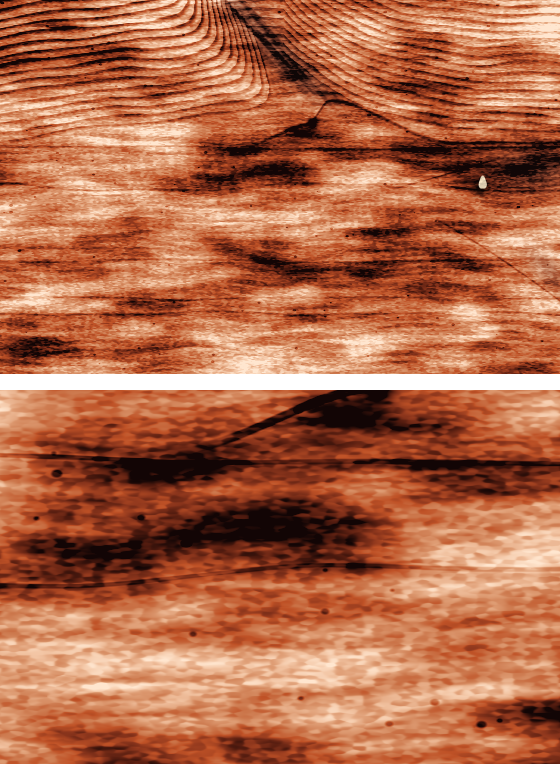
Top: the whole. Bottom: its middle third, enlarged.
Reproduce this texture procedurally as a Shadertoy shader.

```glsl
// Weathered red-brown plank: hooked growth rings above, long straight grain below.
// Cellular noise stretched along the grain sets a tone, which the rings, seams and
// knots darken; a ramp of wood shades then turns the tone into colour.

float hash(vec2 p) {
    return fract(sin(dot(p, vec2(127.1, 311.7))) * 43758.55);
}

// Random cell values blended by distance to jittered cell centres
float cellular(vec2 p) {
    vec2 cell = floor(p);
    float sum = 0.0, total = 0.0;
    for (int j = -1; j <= 1; j++)
    for (int i = -1; i <= 1; i++) {
        vec2 id = cell + vec2(i, j);
        vec2 away = id + vec2(hash(id), hash(id + 37.0)) - p;
        float weight = exp(-5.0 * dot(away, away));
        sum += weight * hash(id + 71.0);
        total += weight;
    }
    return sum / max(total, 1e-5);
}

// Soft elliptical spot, 1 at its centre
float spot(vec2 p, vec2 centre, vec2 size) {
    vec2 q = (p - centre) / size;
    return exp(-dot(q, q));
}

// Thin antialiased line from a distance
float stroke(float dist, float width, float pixel) {
    return 1.0 - smoothstep(width - pixel, width + pixel, abs(dist));
}

// Each ring darkens slowly, then ends in a sharp edge
float ring(float phase) {
    float w = fract(phase);
    return smoothstep(0.35, 0.82, w) * (1.0 - smoothstep(0.86, 1.0, w));
}

vec3 woodRamp(float tone) {
    vec3 shades[7] = vec3[7](
        vec3(0.33, 0.11, 0.06), vec3(0.55, 0.21, 0.11), vec3(0.75, 0.32, 0.15),
        vec3(0.80, 0.47, 0.30), vec3(0.87, 0.61, 0.45), vec3(0.95, 0.77, 0.64),
        vec3(1.0, 0.90, 0.81));
    vec3 col = vec3(0.07, 0.02, 0.02);
    for (int i = 0; i < 7; i++)
        col = mix(col, shades[i], clamp((tone + 0.13 - 0.18 * float(i)) / 0.18, 0.0, 1.0));
    return col;
}

void mainImage(out vec4 fragColor, in vec2 fragCoord) {
    float pixel = 1.0 / iResolution.y;
    vec2 p = fragCoord * pixel;
    p.x *= 1.5 * iResolution.y / iResolution.x;
    float wave = 0.005 * sin(9.0 * p.x + 4.0 * p.y) + 0.003 * sin(23.0 * p.x - 11.0 * p.y);
    vec2 q = p + vec2(0.0, wave);

    // Stains, streaks, fibres and grit
    float stain = cellular(q * vec2(3.6, 8.0) + vec2(23.0, 5.0));
    float streak = cellular(q * vec2(6.0, 27.0) + 11.0);
    float cloud = cellular(q * vec2(14.0, 36.0) + 7.0);
    float fibre = cellular(q * vec2(10.0, 120.0));
    float grit = cellular(p * vec2(120.0, 330.0));
    float tone = 0.58 + 0.62 * (stain - 0.5) + 0.55 * (streak - 0.5) + 0.38 * (cloud - 0.5)
               + 0.42 * (fibre - 0.5) + 0.38 * (grit - 0.5);

    // Growth rings: hooked on the left, sweeping down on the right
    float hook = p.x - 0.50 - 0.9 * (1.0 - p.y);
    float leftRise = q.y - 0.13 * p.x - 0.06 * log(1.0 + exp(hook / 0.03));
    float rightRise = q.y - 0.22 * exp(-max(p.x - 0.76, 0.0) / 0.2);
    float side = smoothstep(0.07, 0.13, hook);
    float ragged = 0.14 * (fibre - 0.5) + 0.5 * (streak - 0.5);
    float leftMask = smoothstep(0.605, 0.625, leftRise) * (1.0 - side);
    float rightMask = smoothstep(0.63, 0.645, rightRise) * side;
    float leftRing = ring(leftRise * 40.0 + ragged) * mix(0.40, 0.65, smoothstep(0.68, 0.9, leftRise));
    float rightRing = ring(rightRise * 45.0 + ragged) * mix(0.30, 0.44, streak);
    tone += leftMask * (0.12 - leftRing) + rightMask * (0.15 - rightRing);

    // Dark fibrous streak between the two sets of rings
    float across = hook - 0.12;
    float band = exp(-across * across / 0.0032) * smoothstep(0.66, 0.82, p.y);
    float strands = cellular(vec2(across * 85.0, p.y * 7.0));
    tone -= band * (0.02 + 0.6 * strands);

    // Lobe below the rings, with a dark pocket at its foot
    float lobe = 0.62 + (0.045 * smoothstep(0.66, 0.85, p.x) + 0.06 * smoothstep(0.825, 0.885, p.x))
               * exp(-pow(max(p.x - 0.90, 0.0) / 0.17, 2.0));
    float under = lobe - q.y;
    float lobeMask = smoothstep(0.66, 0.74, p.x);
    tone -= lobeMask * 0.5 * stroke(under * 0.7, 0.0028, pixel);
    tone -= lobeMask * 0.24 * smoothstep(0.0, 0.006, under) * exp(-max(under, 0.0) / 0.07);
    tone -= 0.8 * spot(p, vec2(0.838, 0.672), vec2(0.012, 0.016));
    tone -= 0.7 * spot(p, vec2(0.805, 0.643), vec2(0.014, 0.006));

    // Long straight seams with shade beneath
    float seams[5] = float[5](0.605, 0.50, 0.303, 0.203, 0.162);
    for (int i = 0; i < 5; i++) {
        float n = float(i);
        float bend = 0.005 * sin(p.x * (5.0 + n) + n * 2.3) + 0.002 * sin(p.x * 17.0 + n);
        float below = seams[i] + bend * (i == 1 ? 2.0 : 0.7) - p.y + 0.003 * (fibre - 0.5);
        float strength = 0.25 + 0.5 * cellular(vec2(p.x * 6.0, n * 9.0));
        tone -= strength * 0.6 * stroke(below, 0.002, pixel);
        tone -= strength * 0.28 * smoothstep(0.0, 0.003, below) * exp(-max(below, 0.0) / 0.022);
    }

    // Slanting cracks running toward the right-hand knots
    float fall = p.y - 0.42 + 0.75 * pow(max(p.x - 1.15, 0.0), 1.15);
    float climb = p.y - 0.49 - 0.32 * pow(max(p.x - 1.03, 0.0), 1.1);
    tone -= 0.35 * smoothstep(1.10, 1.25, p.x) * stroke(fall * 0.8, 0.002, pixel);
    tone -= 0.35 * smoothstep(1.03, 1.1, p.x) * (1.0 - smoothstep(1.28, 1.36, p.x))
          * stroke(climb, 0.002, pixel);

    // Stained patches and knots
    float knot = spot(p, vec2(1.44, 0.55), vec2(0.12, 0.06))
               + spot(p + vec2(0.0, 0.7 * (p.x - 1.47)), vec2(1.47, 0.28), vec2(0.06, 0.045));
    tone -= knot * (0.1 + 0.5 * streak);
    tone -= 0.45 * spot(q, vec2(0.37, 0.36), vec2(0.17, 0.06)) * (0.4 + streak);
    tone -= 0.18 * spot(q, vec2(0.1, 0.93), vec2(0.25, 0.08));
    tone -= 0.22 * spot(q, vec2(0.05, 0.12), vec2(0.3, 0.06));
    tone -= 0.10 * spot(q, vec2(0.85, 0.45), vec2(0.45, 0.16));
    tone += 0.12 * spot(q, vec2(0.25, 0.66), vec2(0.35, 0.05));
    tone += 0.25 * spot(q, vec2(0.68, 0.03), vec2(0.16, 0.05));

    // Scattered pits
    vec2 pitCell = floor(p * 50.0);
    vec2 pit = fract(p * 50.0) - 0.3 - 0.4 * vec2(hash(pitCell), hash(pitCell + 5.0));
    float pitSize = 0.12 * hash(pitCell + 19.0);
    tone -= 0.4 * step(0.965, hash(pitCell + 13.0))
          * (1.0 - smoothstep(pitSize, pitSize + 0.12, length(pit * vec2(0.7, 1.0))));

    // Colour, with grey heartwood and one pale chip
    vec3 col = woodRamp(tone);
    float grey = dot(col, vec3(0.35, 0.45, 0.2));
    col = mix(col, vec3(grey) * vec3(1.08, 0.95, 0.9), clamp(0.4 * band + 0.3 * knot, 0.0, 0.6));
    vec2 chip = (p - vec2(1.293, 0.511)) / vec2(0.011, 0.018);
    float chipDist = length(chip) + 0.12 * sin(3.0 * atan(chip.y, chip.x));
    col *= 1.0 - 0.8 * spot(p, vec2(1.286, 0.498), vec2(0.02, 0.018));
    col = mix(vec3(0.95, 0.88, 0.76) * (0.85 + 0.2 * grit), col, smoothstep(0.8, 1.1, chipDist));
    fragColor = vec4(col, 1.0);
}
```
